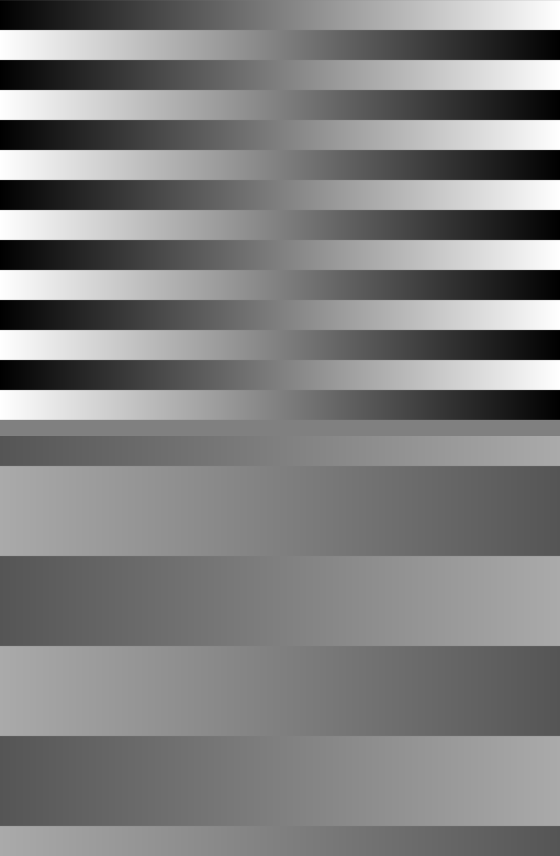
Top, the full canvas; bottom, a detail of the centre.
Give the GLSL for this pattern, as a WebGL 2 fragment shader.

```glsl
#version 300 es
precision highp float;

uniform vec2 u_resolution;
out vec4 fragColor;

const float STRIPE_COUNT = 14.0;
const float EDGE_SOFTNESS = 0.75; // half width of the edge blend, in pixels
const vec3 DARK = vec3(0.0);
const vec3 LIGHT = vec3(1.0);

// Signed distance to the nearest stripe edge, positive inside odd stripes.
float stripeDistance(float position) {
    float edgeDistance = 0.5 - abs(fract(position) - 0.5);
    float parity = mod(floor(position), 2.0);
    return edgeDistance * (2.0 * parity - 1.0);
}

void main() {
    vec2 uv = gl_FragCoord.xy / u_resolution;

    // Alternate the ramp direction from stripe to stripe
    float softness = EDGE_SOFTNESS * STRIPE_COUNT / u_resolution.y;
    float rising = smoothstep(-softness, softness, stripeDistance(uv.y * STRIPE_COUNT));

    // Even stripes fade light to dark, odd stripes dark to light
    float brightness = mix(1.0 - uv.x, uv.x, rising);
    fragColor = vec4(mix(DARK, LIGHT, brightness), 1.0);
}
```
